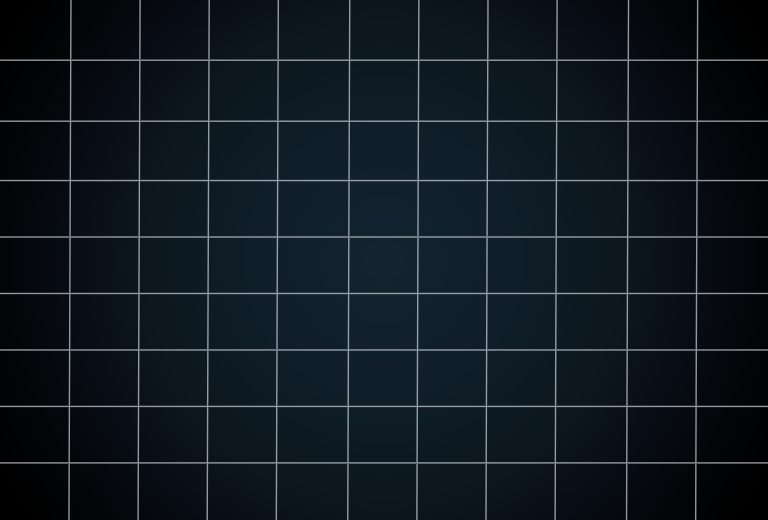
Write a Shadertoy shader that draws this background.

```glsl
// Thin pale grid, slightly leaning and uneven, over a dark blue radial vignette.

#define COLUMN_LINES 10
#define ROW_LINES 8
#define COLUMN_STEP 0.0900   // share of the width
#define ROW_STEP 0.1086      // share of the height
#define FIRST_COLUMN 0.0924
#define LEAN 0.0026          // sideways drift from bottom to top
#define LINE_WIDTH 0.0013    // share of the width
#define SOFTNESS 1.4         // edge filter, in output samples
#define LINE_COLOR vec3(0.80, 0.82, 0.85)

// Share of the filter window covered by a line at signed distance d.
float lineCoverage(float d, float window) {
    float halfLine = 0.5 * LINE_WIDTH;
    float left = max(d - 0.5 * window, -halfLine);
    float right = min(d + 0.5 * window, halfLine);
    return clamp((right - left) / window, 0.0, 1.0);
}

// Every fourth column is a little wider.
float columnPosition(float i) {
    return FIRST_COLUMN + COLUMN_STEP * i + 0.0030 * floor(i / 4.0);
}

// Rows grow taller near the top.
float rowPosition(float j) {
    float k = max(j - 6.0, 0.0);
    return 0.0012 + ROW_STEP * j + 0.0039 * k + 0.0016 * k * k;
}

// Blue centre falling through navy to black.
vec3 vignette(float r) {
    vec3 color = mix(vec3(0.075, 0.142, 0.190), vec3(0.060, 0.117, 0.157), clamp(r / 0.35, 0.0, 1.0));
    color = mix(color, vec3(0.045, 0.085, 0.115), clamp((r - 0.35) / 0.30, 0.0, 1.0));
    color = mix(color, vec3(0.027, 0.042, 0.070), clamp((r - 0.65) / 0.20, 0.0, 1.0));
    color = mix(color, vec3(0.010, 0.016, 0.025), clamp((r - 0.85) / 0.15, 0.0, 1.0));
    return mix(color, vec3(0.0), clamp((r - 1.0) / 0.15, 0.0, 1.0));
}

void mainImage(out vec4 fragColor, in vec2 fragCoord) {
    vec2 uv = fragCoord / iResolution.xy;
    float aspect = iResolution.y / iResolution.x;
    float window = SOFTNESS / iResolution.x;

    // Background
    vec2 fromCenter = 2.0 * (uv - 0.5) * vec2(1.0, aspect);
    vec3 color = vignette(length(fromCenter));

    // Grid lines
    float grid = 0.0;
    float leaningX = uv.x - LEAN * (uv.y - 1.0);
    for (int i = 0; i < COLUMN_LINES; i++) {
        float d = leaningX - columnPosition(float(i)) - 0.0022 * 0.0;
        grid = max(grid, lineCoverage(d, window));
    }
    for (int j = 1; j <= ROW_LINES; j++) {
        float d = (uv.y - rowPosition(float(j))) * aspect;
        grid = max(grid, lineCoverage(d, window));
    }

    fragColor = vec4(mix(color, LINE_COLOR, grid), 1.0);
}
```
